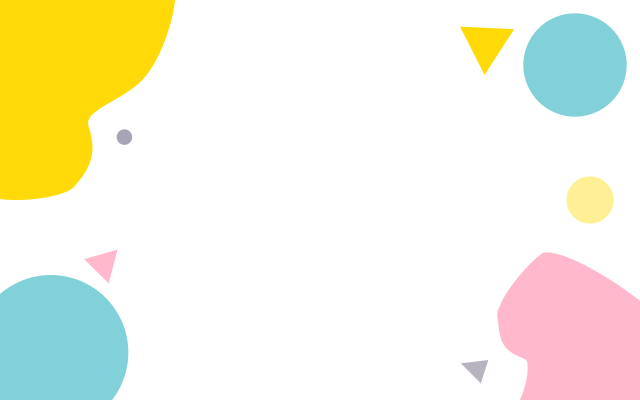
This background is drawn by a Shadertoy shader. Its source:

```glsl
struct Path { vec2 pen; float dist2; float side; };

Path moveTo(vec2 start) { return Path(start, 1e9, 1.0); }

// Adds a straight edge: keeps the nearest distance and the inside/outside sign
void lineTo(inout Path path, vec2 p, vec2 end) {
    vec2 edge = end - path.pen, w = p - path.pen;
    vec2 off = w - edge * clamp(dot(w, edge) / dot(edge, edge), 0.0, 1.0);
    path.dist2 = min(path.dist2, dot(off, off));
    bvec3 crossing = bvec3(p.y >= path.pen.y, p.y < end.y, edge.x * w.y > edge.y * w.x);
    if (all(crossing) || !any(crossing)) path.side = -path.side;
    path.pen = end;
}

// Adds a cubic Bezier, flattened into short edges
void curveTo(inout Path path, vec2 p, vec2 b, vec2 c, vec2 d) {
    vec2 a = path.pen;
    for (int i = 1; i <= 12; i++) {
        float t = float(i) / 12.0, s = 1.0 - t;
        lineTo(path, p, s*s*s*a + 3.0*s*s*t*b + 3.0*s*t*t*c + t*t*t*d);
    }
}

float signedDistance(Path path) { return path.side * sqrt(path.dist2); }

float circle(vec2 p, vec2 center, float radius) { return length(p - center) - radius; }

float triangle(vec2 p, vec2 a, vec2 b, vec2 c) {
    Path path = moveTo(a);
    lineTo(path, p, b);
    lineTo(path, p, c);
    lineTo(path, p, a);
    return signedDistance(path);
}

// Wavy blob filling the upper left corner
float cornerBlob(vec2 p) {
    Path path = moveTo(vec2(210, 480));
    curveTo(path, p, vec2(209, 464), vec2(197, 412), vec2(170, 383));
    curveTo(path, p, vec2(147, 361), vec2(110, 350), vec2(106, 335));
    curveTo(path, p, vec2(104, 330), vec2(111, 320), vec2(111, 302));
    curveTo(path, p, vec2(111, 282), vec2(98, 266), vec2(88, 255));
    curveTo(path, p, vec2(78, 245), vec2(35, 237), vec2(0, 241));
    lineTo(path, p, vec2(-20, 243));
    lineTo(path, p, vec2(-20, 500));
    lineTo(path, p, vec2(210, 500));
    lineTo(path, p, vec2(210, 480));
    return signedDistance(path);
}

// Notched blob rising from the lower right corner
float notchedBlob(vec2 p) {
    Path path = moveTo(vec2(768, 119));
    curveTo(path, p, vec2(735, 145), vec2(685, 175), vec2(659, 177));
    curveTo(path, p, vec2(654, 177), vec2(652, 178), vec2(648, 174));
    curveTo(path, p, vec2(630, 160), vec2(606, 130), vec2(600, 113));
    curveTo(path, p, vec2(596, 106), vec2(596, 102), vec2(598, 93));
    curveTo(path, p, vec2(599, 68), vec2(607, 59), vec2(623, 52));
    curveTo(path, p, vec2(633, 48), vec2(633, 47), vec2(633, 40));
    curveTo(path, p, vec2(634, 28), vec2(629, 12), vec2(624, 0));
    lineTo(path, p, vec2(616, -20));
    lineTo(path, p, vec2(790, -20));
    lineTo(path, p, vec2(790, 105));
    lineTo(path, p, vec2(768, 119));
    return signedDistance(path);
}

void paint(inout vec3 color, vec3 ink, float dist, float unitsPerPixel) {
    color = mix(color, ink, clamp(0.5 - dist / unitsPerPixel, 0.0, 1.0));
}

void mainImage(out vec4 fragColor, in vec2 fragCoord) {
    // The canvas is 480 units tall
    float unit = 480.0 / iResolution.y;
    vec2 p = fragCoord * unit;

    vec3 yellow = vec3(1.0, 0.855, 0.03);
    vec3 teal = vec3(0.51, 0.82, 0.85);
    vec3 pink = vec3(1.0, 0.72, 0.80);
    vec3 color = vec3(1.0);

    // Large blobs
    paint(color, yellow, cornerBlob(p), unit);
    paint(color, pink, notchedBlob(p), unit);

    // Circles
    paint(color, teal, circle(p, vec2(690, 402), 62.0), unit);
    paint(color, teal, circle(p, vec2(61, 57), 93.0), unit);
    paint(color, vec3(1.0, 0.94, 0.59), circle(p, vec2(708, 240), 28.3), unit);
    paint(color, vec3(0.66, 0.64, 0.71), circle(p, vec2(149.3, 315.5), 9.3), unit);

    // Triangles
    paint(color, yellow, triangle(p, vec2(552, 448), vec2(617, 445), vec2(581.5, 390)), unit);
    paint(color, pink, triangle(p, vec2(101, 169), vec2(141, 180.5), vec2(130.5, 140)), unit);
    paint(color, vec3(0.72, 0.705, 0.75), triangle(p, vec2(553, 44), vec2(586, 48), vec2(577, 20)), unit);

    fragColor = vec4(color, 1.0);
}
```
